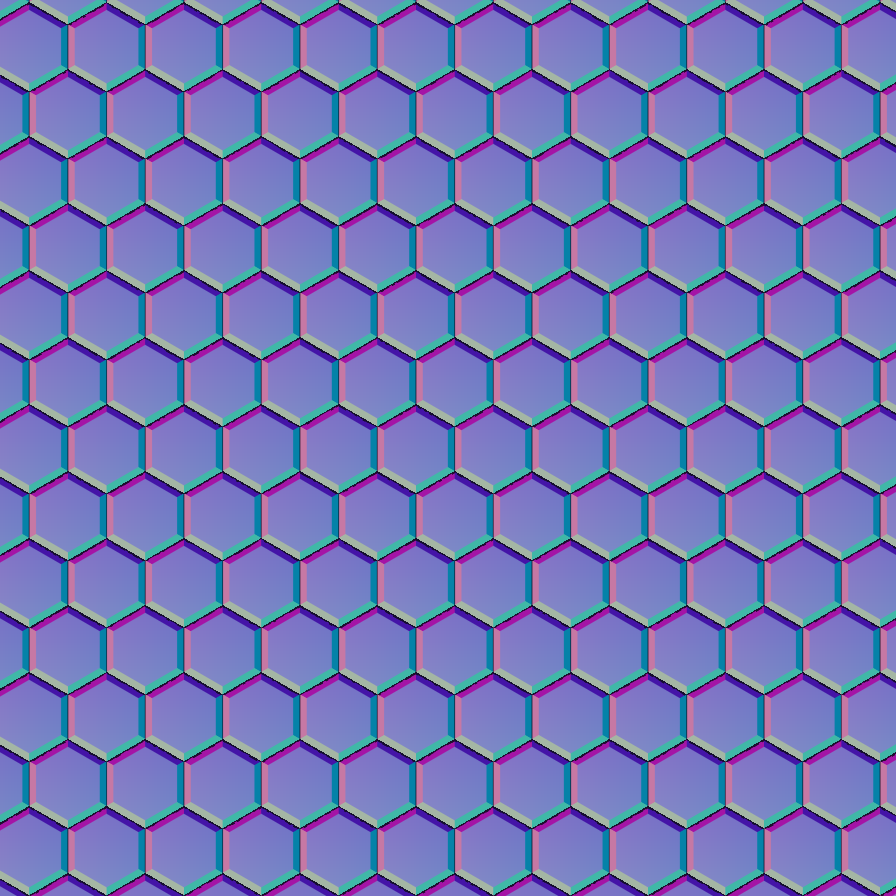
Write a WebGL 1 fragment shader that draws this texture map.

```glsl
precision highp float;
// Tangent-space normal map of bevelled hexagonal tiles in staggered rows.
// Each point finds its nearest hexagon centre, then its nearest side, which
// picks the bevel colour; faces are gently domed and the seams are ragged.

uniform vec2 u_resolution;

const float PITCH = 0.08633;               // tile width, fraction of the canvas
const vec2 ORIGIN = vec2(0.0326, 0.9479);  // centre of one tile
const vec2 LATTICE = vec2(1.0, 1.7320508); // repeat of two staggered rows

// Lengths below are in tile widths
const float BEVEL_WIDTH = 0.088;
const float BEVEL_SOFTNESS = 0.009;
const float SEAM_WIDTH = 0.021;            // sloping seams
const float SIDE_SEAM_WIDTH = 0.008;       // upright seams
const float TEETH_PER_TILE = 25.0;
const float TOOTH_VARIATION = 0.8;
const float DOME = 0.105;                  // tilt of the face from its centre

const vec3 FACE = vec3(0.485, 0.490, 0.775);
const vec3 RIGHT = vec3(0.020, 0.510, 0.660);
const vec3 UPPER_RIGHT = vec3(0.265, 0.080, 0.655);
const vec3 UPPER_LEFT = vec3(0.645, 0.080, 0.650);
const vec3 LEFT = vec3(0.775, 0.470, 0.645);
const vec3 LOWER_LEFT = vec3(0.645, 0.715, 0.645);
const vec3 LOWER_RIGHT = vec3(0.250, 0.720, 0.655);
const vec3 SEAM = vec3(0.060, 0.050, 0.130);

float hash(vec3 p) {
  p = fract(p * vec3(0.1031, 0.1030, 0.0973));
  p += dot(p, p.yzx + 33.33);
  return fract((p.x + p.y) * p.z);
}

// Sides are numbered counter-clockwise from the right
vec3 bevelColour(int side) {
  if (side == 0) return RIGHT;
  if (side == 1) return UPPER_RIGHT;
  if (side == 2) return UPPER_LEFT;
  if (side == 3) return LEFT;
  if (side == 4) return LOWER_LEFT;
  return LOWER_RIGHT;
}

// Returns the offset from the nearest tile centre (xy) and that centre (zw)
vec4 hexTile(vec2 p) {
  vec2 centreA = floor(p / LATTICE + 0.5) * LATTICE;
  vec2 centreB = (floor(p / LATTICE) + 0.5) * LATTICE;
  vec2 a = p - centreA;
  vec2 b = p - centreB;
  return dot(a, a) < dot(b, b) ? vec4(a, centreA) : vec4(b, centreB);
}

void main() {
  vec2 uv = gl_FragCoord.xy / u_resolution;
  float pixel = 1.0 / (u_resolution.y * PITCH);
  vec4 tile = hexTile((uv - ORIGIN) / PITCH);
  vec2 q = tile.xy;

  // Nearest side, with mitred joints smoothed between neighbours
  float reach = -1.0;
  vec2 normal = vec2(1.0, 0.0);
  vec3 bevel = RIGHT;
  for (int side = 0; side < 6; side++) {
    float angle = float(side) * 1.0471976;
    vec2 direction = vec2(cos(angle), sin(angle));
    float d = dot(q, direction);
    float blend = smoothstep(-0.5 * pixel, 0.5 * pixel, d - reach);
    bevel = mix(bevel, bevelColour(side), blend);
    if (d > reach) {
      reach = d;
      normal = direction;
    }
  }
  float edge = 0.5 - reach;

  // Domed face inside the bevel
  vec3 face = FACE - vec3(DOME * q, 0.0);
  float soft = max(BEVEL_SOFTNESS, 0.5 * pixel);
  float inside = smoothstep(-soft, soft, edge - BEVEL_WIDTH);
  vec3 colour = mix(bevel, face, inside);

  // Ragged dark seam on upper sides, fine even seam on upright sides
  float along = dot(q, vec2(-normal.y, normal.x));
  float tooth = floor(along * TEETH_PER_TILE);
  vec3 seed = vec3(floor(tile.zw * 2.0 + 0.5), tooth + 7.0 * normal.x) + 80.0;
  float ragged = 1.0 + TOOTH_VARIATION * (hash(seed) - 0.5);
  float upper = step(0.1, normal.y);
  float upright = step(0.9, abs(normal.x));
  float width = upper * SEAM_WIDTH * ragged + upright * SIDE_SEAM_WIDTH;
  float line = 1.0 - smoothstep(-0.5 * pixel, 0.5 * pixel, edge - width);
  float strength = upper * 0.9 + upright * 0.55;
  colour = mix(colour, SEAM, line * strength);

  gl_FragColor = vec4(colour, 1.0);
}
```
